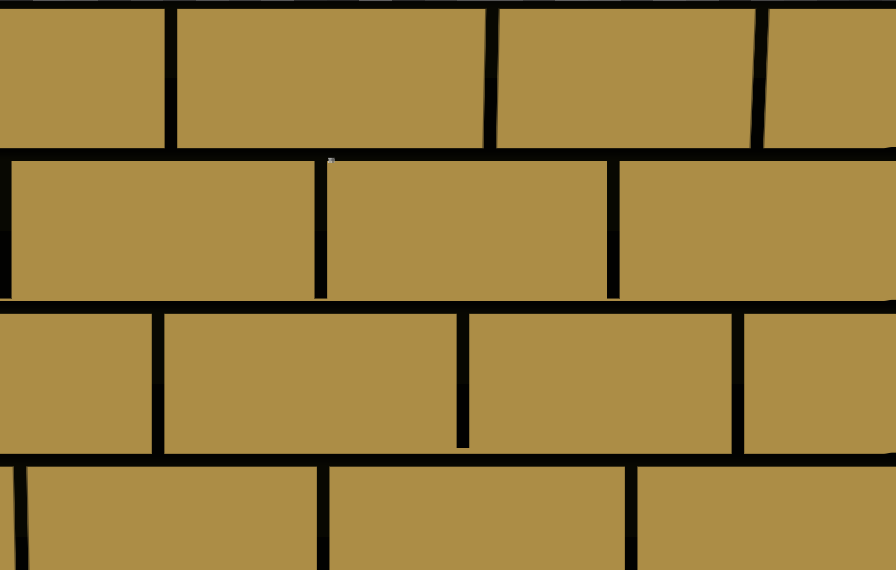
This pattern is drawn by a WebGL 1 fragment shader. Its source:

```glsl
precision highp float;
// Tan block wall in running bond: four courses with three upright joints each.
// Joints come from a per-course start, pitch and middle shift; a few lean or
// stop short of the bed line, and small flaws mark the edges of the drawing.

uniform vec2 u_resolution;

float hash(vec2 p) {
  return fract(sin(dot(p, vec2(127.1, 311.7))) * 43758.5453);
}

// Coverage of a shape from its signed distance, softened over a given width
float cover(float dist, float soft) {
  return clamp(0.5 - dist / soft, 0.0, 1.0);
}

// First joint, pitch between joints and shift of the middle joint
vec3 courseLayout(float course) {
  if (course < 0.5) return vec3(146.5, 252.3, 22.2);
  if (course < 1.5) return vec3(4.5, 260.6, 9.9);
  if (course < 2.5) return vec3(135.5, 248.5, 12.8);
  return vec3(18.4, 261.3, -2.7);
}

// Sideways drift of a joint from the top to the bottom of its course
float jointLean(float course, float index) {
  if (course < 0.5) return -2.6 * index;
  return course > 2.5 && index < 0.5 ? 2.6 : 0.0;
}

// Space left between the foot of a joint and the centre of the bed line
float footGap(float course, float index) {
  if (course > 0.5 && course < 1.5) return 7.6;
  return course > 1.5 && course < 2.5 && index == 1.0 ? 10.5 : 0.0;
}

void main() {
  // The canvas is 768 units wide, with y measured down from the top
  float unit = 768.0 / u_resolution.x;
  vec2 p = vec2(gl_FragCoord.x, u_resolution.y - gl_FragCoord.y) * unit;
  float soft = max(unit, 0.5);

  float course = clamp(floor((p.y - 1.5) / 131.0), 0.0, 3.0);
  float down = p.y - 1.5 - 131.0 * course;

  // Bed lines, slightly ragged at the right end
  float nearestBed = floor((p.y - 1.5) / 131.0 + 0.5);
  float bedOffset = p.y - 1.5 - 131.0 * nearestBed;
  float ragged = smoothstep(757.0, 765.0, p.x);
  float bedHalf = 5.5 + (nearestBed < 0.5 ? 0.6 : 0.0);
  float ink = cover(abs(bedOffset + 0.5 * ragged) - bedHalf - 0.5 * ragged, soft);

  // Upright joints, with a brown fringe beside the leaning ones
  vec3 layout = courseLayout(course);
  float fringe = 0.0;
  for (int i = 0; i < 3; i++) {
    float index = float(i);
    float lean = jointLean(course, index);
    float centre = layout.x + layout.y * index + lean * (down / 131.0 - 0.5);
    centre += index == 1.0 ? layout.z : 0.0;
    float side = abs(p.x - centre) - 5.4;
    float foot = down - 131.0 + footGap(course, index);
    ink = max(ink, cover(max(side, foot), soft));
    if (lean != 0.0) fringe = max(fringe, 0.5 * cover(side - 1.0, soft));
  }

  vec3 tan_ = vec3(0.675, 0.553, 0.275);
  vec3 black = mix(vec3(0.008, 0.008, 0.004), vec3(0.03, 0.03, 0.008),
                   smoothstep(-4.0, 5.0, bedOffset));
  vec3 color = mix(tan_, black, max(ink, fringe));

  // Thin broken grey rim along the top
  float rim = 0.15 + 0.25 * hash(vec2(floor(p.x / 28.0), 3.0));
  color = mix(color, vec3(rim), cover(p.y - 0.9, soft));

  // Small pale speck under the first bed line
  vec2 fromSpeck = abs(p - vec2(284.0, 137.5));
  float speck = cover(max(fromSpeck.x - 2.8, fromSpeck.y - 2.2), soft);
  float grain = hash(floor(p / 1.5));
  color = mix(color, vec3(0.4 + 0.45 * grain), 0.75 * speck);

  gl_FragColor = vec4(color, 1.0);
}
```
